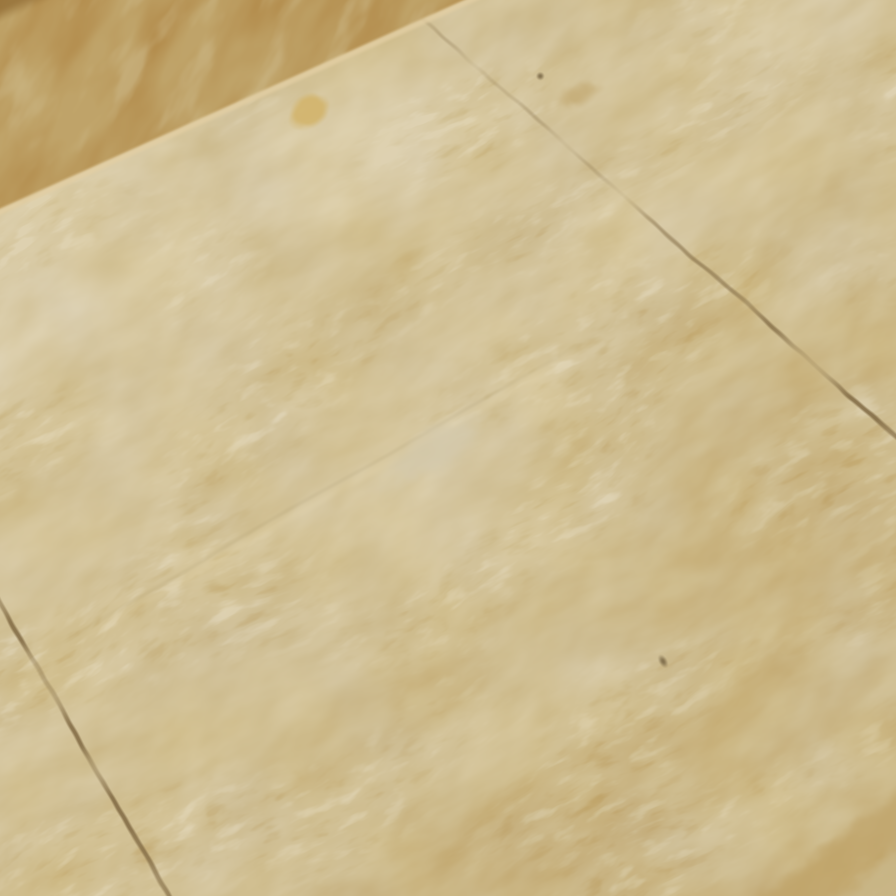
Reproduce this texture procedurally as a Shadertoy shader.

```glsl
const vec3 OCHRE = vec3(0.68, 0.51, 0.25);
const vec3 GOLD  = vec3(0.75, 0.64, 0.41);
const vec3 SAND  = vec3(0.81, 0.74, 0.56);
const vec3 PALE  = vec3(0.87, 0.82, 0.69);
const vec3 RIM   = vec3(0.89, 0.81, 0.64);
const vec3 GROUT = vec3(0.50, 0.41, 0.26);
const vec3 CHALK = vec3(0.83, 0.79, 0.68);
const vec3 AMBER = vec3(0.82, 0.69, 0.38);

const vec2 VANISH = vec2(-1.24, 2.485);    // where the joints converge
const float FIRST_JOINT = -0.7217;         // angle of one joint
const float JOINT_STEP = 0.3274;           // angle between joints
const float JOINT_HALF_WIDTH = 0.0012;
const vec2 EDGE_POINT = vec2(0.0, 0.766);  // upper step edge
const vec2 EDGE_NORMAL = vec2(-0.410, 0.912);
const vec2 NOSE_POINT = vec2(0.85, 0.0);   // lower step edge
const vec2 NOSE_NORMAL = vec2(0.610, -0.793);
const vec2 SEAM_POINT = vec2(0.37, 0.457); // faint line along the grain
const float GRAIN_ANGLE = 0.53;
const float RISER_GRAIN_ANGLE = 1.05;

float hash(vec2 p) {
    vec3 q = fract(p.xyx * 0.1031);
    q += dot(q, q.yzx + 33.33);
    return fract((q.x + q.y) * q.z);
}

float corner(vec2 cell, vec2 offset) {
    float a = 6.2832 * hash(cell);
    return dot(vec2(cos(a), sin(a)), offset);
}

float gradientNoise(vec2 p) {
    vec2 i = floor(p), f = p - i;
    vec2 u = f * f * f * (f * (f * 6.0 - 15.0) + 10.0);
    vec2 e = vec2(1.0, 0.0);
    return mix(mix(corner(i, f), corner(i + e, f - e), u.x),
               mix(corner(i + e.yx, f - e.yx), corner(i + 1.0, f - 1.0), u.x), u.y);
}

float fbm(vec2 p) {
    float sum = 0.0, amp = 1.0;
    for (int k = 0; k < 4; k++) {
        sum += amp * gradientNoise(p);
        p = mat2(1.7, 0.2, -0.2, 1.7) * p + 17.3;
        amp *= 0.55;
    }
    return sum;
}

vec2 turn(vec2 p, float a) {
    return vec2(cos(a) * p.x + sin(a) * p.y, cos(a) * p.y - sin(a) * p.x);
}

// Soft ellipse lying along the grain
float blot(vec2 p, vec2 centre, vec2 radii, float softness) {
    float d = length(turn(p - centre, GRAIN_ANGLE) / radii);
    return 1.0 - smoothstep(1.0 - softness, 1.0 + softness, d);
}

vec3 stoneColour(float tone) {
    return tone < 0.5 ? mix(GOLD, SAND, max(tone, 0.0) * 2.0)
                      : mix(SAND, PALE, min(tone, 1.0) * 2.0 - 1.0);
}

vec3 treadColour(vec2 uv) {
    vec2 g = turn(uv, GRAIN_ANGLE);
    g += 0.02 * vec2(gradientNoise(uv * 5.0), gradientNoise(uv * 5.0 + 31.0));
    float tone = 0.58 + 0.32 * (uv.y - 0.45) - 0.24 * (uv.x - 0.5);
    tone += 0.30 * fbm(g * vec2(2.5, 7.0) + 5.0);
    tone += 0.20 * fbm(g * vec2(12.0, 28.0) + 50.0);
    tone += 0.10 * gradientNoise(turn(uv, 1.2) * vec2(18.0, 45.0));

    // Soft pale and dark streaks in patches
    float patchy = smoothstep(-0.25, 0.35, gradientNoise(g * vec2(4.0, 8.0) + 80.0));
    float streak = fbm(g * vec2(22.0, 62.0) + 9.0);
    tone += 0.32 * patchy * (smoothstep(0.05, 0.75, streak) - 0.8 * smoothstep(0.1, 0.8, -streak));
    vec3 col = stoneColour(tone);

    // Warm and grey tints
    float tint = fbm(uv * 9.0 + 70.0);
    return col + vec3(0.006, 0.0, -0.022) * tint;
}

vec3 riserColour(vec2 uv, float height) {
    vec2 g = turn(uv, RISER_GRAIN_ANGLE);
    float tone = fbm(g * vec2(7.0, 18.0) + 200.0);
    vec3 col = mix(GOLD, OCHRE, clamp(0.28 + 0.7 * tone, 0.0, 0.9));
    col = mix(col, SAND, 0.5 * smoothstep(0.0, 0.8, fbm(g * vec2(12.0, 32.0) + 7.0)));
    return mix(col, OCHRE * 0.85, 0.8 * smoothstep(0.188, 0.206, height));
}

void mainImage(out vec4 fragColor, in vec2 fragCoord) {
    vec2 uv = fragCoord / iResolution.xy;
    float px = 1.0 / min(iResolution.x, iResolution.y);
    vec3 col = treadColour(uv);

    // Faint seam, darker above and paler below
    float seam = dot(uv - SEAM_POINT, vec2(-0.5, 0.866)) + 0.004 * gradientNoise(uv * 6.0);
    float seamFade = smoothstep(0.34, 0.15, abs(uv.x - SEAM_POINT.x));
    col -= 0.025 * seamFade * (1.0 - smoothstep(0.0, 0.004, abs(seam)));
    col += 0.015 * seamFade * (1.0 - smoothstep(0.0, 0.008, abs(seam + 0.008)));

    // Chalky patch, stains and pits
    float ragged = 0.016 * fbm(uv * 30.0);
    col = mix(col, CHALK, 0.7 * blot(uv + ragged, vec2(0.485, 0.497), vec2(0.055, 0.020), 0.5));
    col = mix(col, GOLD, 0.6 * blot(uv + ragged, vec2(0.645, 0.895), vec2(0.026, 0.010), 0.7));
    col = mix(col, AMBER, 0.75 * blot(uv + 0.3 * ragged, vec2(0.345, 0.876), vec2(0.020, 0.016), 0.3));
    float pits = blot(uv, vec2(0.603, 0.915), vec2(0.003), 0.9)
               + blot(uv, vec2(0.740, 0.262), vec2(0.003, 0.005), 0.9);
    col = mix(col, GROUT * 0.8, 0.7 * pits);

    // Joints fan out from the vanishing point and fade with distance
    vec2 ray = uv - VANISH;
    float turns = (atan(ray.y, ray.x) - FIRST_JOINT) / JOINT_STEP;
    float across = (fract(turns + 0.5) - 0.5) * JOINT_STEP * length(ray);
    across += 0.003 * gradientNoise(uv * 9.0) + 0.0015 * gradientNoise(uv * 40.0);
    float nearness = smoothstep(0.85, 0.55, uv.y);
    float wear = clamp(0.75 + 1.2 * gradientNoise(uv * 16.0 + 40.0), 0.15, 1.0);
    float joint = 1.0 - smoothstep(-0.0005, 0.0020 + px, abs(across) - JOINT_HALF_WIDTH * mix(0.5, 1.0, nearness));
    col = mix(col, GROUT, joint * wear * mix(0.35, 0.85, nearness));

    // Golden lower nosing with a paler step below it
    float nose = dot(uv - NOSE_POINT, NOSE_NORMAL) + 0.5 * ragged;
    col = mix(col, mix(col, GOLD, 0.7), smoothstep(-0.008, 0.012, nose));
    col = mix(col, SAND * 0.98, 0.8 * smoothstep(0.042, 0.065, nose));

    // Riser and its bright rim
    float height = dot(uv - EDGE_POINT, EDGE_NORMAL);
    col = mix(col, riserColour(uv, height), smoothstep(-0.001 - px, 0.001 + px, height));
    float rim = 1.0 - smoothstep(0.0005, 0.005 + px, abs(height + 0.002));
    col = mix(col, RIM, 0.75 * rim);

    fragColor = vec4(col, 1.0);
}
```
